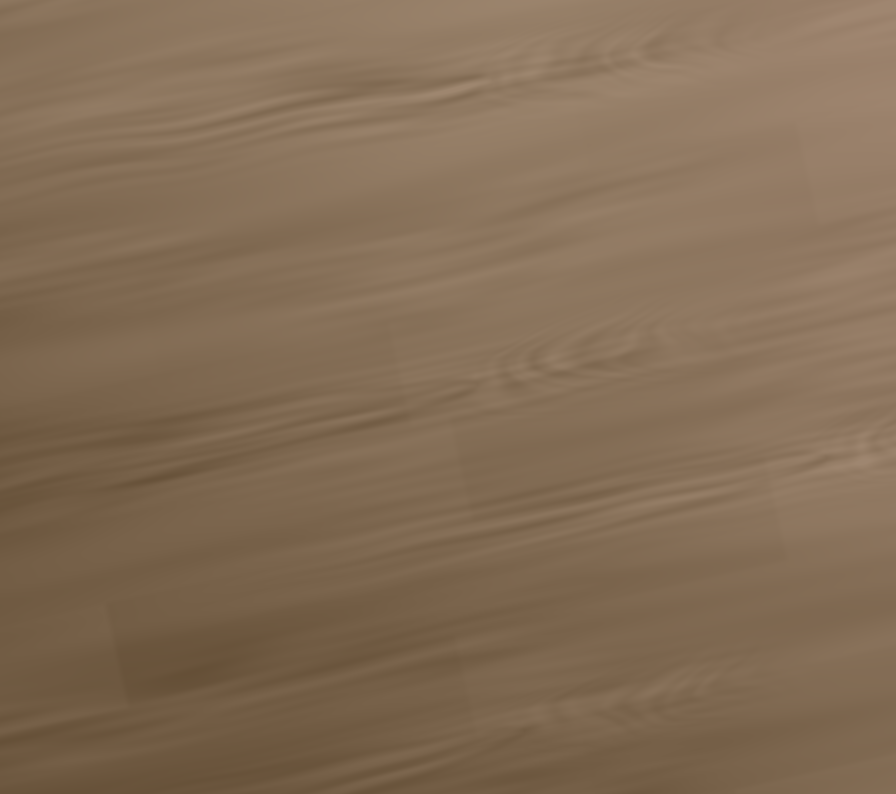
This texture is drawn by a Shadertoy shader. Its source:

```glsl
const float GRAIN_ANGLE = 0.22;
const vec3 DARK_WOOD = vec3(0.43, 0.345, 0.25);
const vec3 LIGHT_WOOD = vec3(0.57, 0.48, 0.388);

float hash(vec2 p) {
    vec3 q = fract(p.xyx * vec3(0.1031, 0.1030, 0.0973));
    q += dot(q, q.yzx + 33.33);
    return fract((q.x + q.y) * q.z);
}

vec2 gradient(vec2 cell) {
    float angle = 6.2832 * hash(cell);
    return vec2(cos(angle), sin(angle));
}

float gradientNoise(vec2 p) {
    vec2 i = floor(p), f = p - i;
    vec2 w = f * f * f * (f * (f * 6.0 - 15.0) + 10.0);
    vec2 e = vec2(1.0, 0.0);
    float low = mix(dot(gradient(i), f), dot(gradient(i + e), f - e), w.x);
    float high = mix(dot(gradient(i + e.yx), f - e.yx),
                     dot(gradient(i + 1.0), f - 1.0), w.x);
    return mix(low, high, w.y);
}

// Rotates into (along, across) grain coordinates
vec2 toGrain(vec2 p, float angle) {
    float c = cos(angle), s = sin(angle);
    return vec2(c * p.x + s * p.y, c * p.y - s * p.x);
}

float bell(float x, float width) {
    return exp(-x * x / (width * width));
}

// Tone of one row of boards, with softened butt joints
float boardRow(float row, float along, float boardLength) {
    float x = along / boardLength + hash(vec2(row, 7.0));
    float board = floor(x);
    float before = hash(vec2(board - 1.0, row + 20.0));
    float here = hash(vec2(board, row + 20.0));
    return mix(before, here, smoothstep(0.0, 0.012, x - board)) - 0.5;
}

float boards(vec2 g, float width, float boardLength) {
    float y = g.y / width + 0.5;
    float row = floor(y);
    return mix(boardRow(row - 1.0, g.x, boardLength),
               boardRow(row, g.x, boardLength), smoothstep(0.0, 0.06, y - row));
}

// Cathedral figure: two dark flanks left of the tip, faint arches to its right
float cathedral(vec2 q, float seed) {
    q.y += 0.010 * gradientNoise(vec2(q.x * 6.0, seed));
    float back = max(-q.x, 0.0);
    float spread = 0.052 * sqrt(back);
    float fade = smoothstep(-0.03, 0.04, -q.x) * exp(-back * 2.8);
    float wobble = 0.8 + 0.7 * gradientNoise(vec2(q.x * 9.0, seed + 4.0));
    float width = 0.005 + 0.007 * back;
    float flanks = bell(q.y - spread, width) + bell(q.y + spread + 0.002, width);
    float shine = bell(q.y + spread - 0.009, 0.005);
    float tone = fade * wobble * (0.28 * shine - 0.46 * flanks);

    // Fine parallel fibres around the figure
    float fibre = gradientNoise(vec2(q.x * 3.0, q.y * 95.0 + seed * 9.0));
    float reach = smoothstep(-0.9, -0.3, q.x) * smoothstep(0.4, -0.05, q.x);
    tone += 0.55 * fibre * reach * bell(q.y, 0.045);

    // Nested arches, broken up by noise
    vec2 warp = q * vec2(9.0, 30.0) + seed;
    float phase = q.x - 42.0 * q.y * q.y + 0.045 * gradientNoise(warp);
    float arch = gradientNoise(vec2(phase * 40.0, q.y * 16.0 + seed));
    float mask = smoothstep(-0.05, 0.06, q.x) * smoothstep(0.42, 0.12, q.x);
    return tone + 0.50 * arch * mask * bell(q.y, 0.036);
}

float figures(vec2 p) {
    vec2 tips[4] = vec2[4](vec2(0.60, 0.52), vec2(1.04, 0.425),
                           vec2(0.62, 0.90), vec2(0.66, 0.08));
    float tone = 0.0;
    for (int i = 0; i < 4; i++) {
        float angle = mix(0.25, 0.17, tips[i].y);
        float strength = i < 3 ? 1.0 : 0.7;
        tone += strength * cathedral(toGrain(p - tips[i], angle), 3.7 + 5.3 * float(i));
    }
    return tone;
}

float streaks(vec2 g) {
    g.y += 0.012 * gradientNoise(g * vec2(2.5, 4.0));
    float patches = smoothstep(-0.15, 0.35, gradientNoise(g * vec2(2.2, 8.0) + 31.0));
    return 0.28 * gradientNoise(g * vec2(1.3, 9.0) + 3.0)
         + 0.20 * gradientNoise(g * vec2(2.2, 27.0) + 11.0)
         + 0.32 * patches * gradientNoise(g * vec2(5.5, 70.0) + 17.0);
}

// Broad daylight falling from the upper right
float lighting(vec2 uv) {
    float tone = -0.20 + 0.62 * uv.x + 1.02 * uv.y;
    tone -= 0.16 * exp(-uv.x * 6.0) * bell(uv.y - 0.46, 0.22);
    return tone + 0.08 * bell(uv.x - 0.45, 0.4) * bell(uv.y - 0.5, 0.4);
}

void mainImage(out vec4 fragColor, in vec2 fragCoord) {
    vec2 uv = fragCoord / iResolution.xy;
    vec2 p = fragCoord / iResolution.y;
    vec2 grain = toGrain(p, GRAIN_ANGLE);

    // Daylight levels off softly at both ends of the range
    float light = 0.6 + 0.85 * tanh((lighting(uv) - 0.6) / 0.8);
    float tone = light + streaks(grain) + figures(p);
    tone += 0.17 * boards(grain, 0.134, 0.85);

    vec3 color = mix(DARK_WOOD, LIGHT_WOOD, clamp(tone, -0.35, 1.35));
    // Slight rosy cast toward the right edge
    color += vec3(0.006, -0.003, 0.003) * smoothstep(0.6, 1.0, uv.x) * uv.y;
    fragColor = vec4(color, 1.0);
}
```
